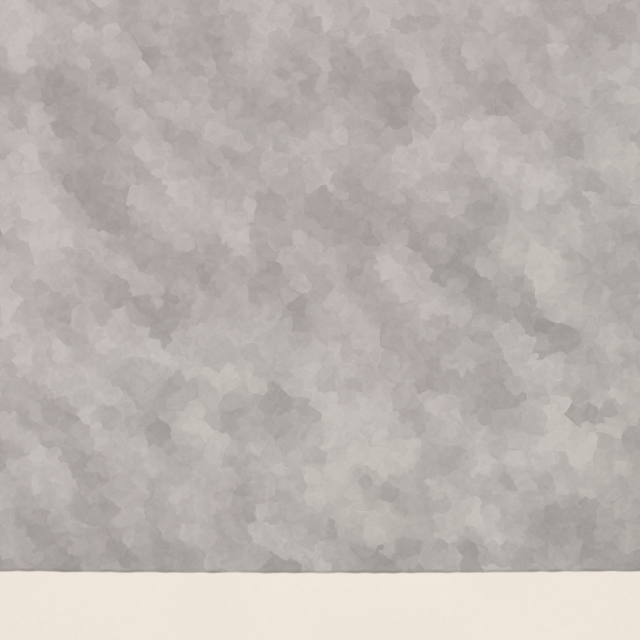
Reproduce this texture procedurally as a Shadertoy shader.

```glsl
#define STONE_MID vec3(0.705, 0.681, 0.669)
#define STONE_SWING vec3(0.047, 0.047, 0.045)
#define CREAM vec3(0.938, 0.903, 0.860)
#define SEAM_COLOR vec3(0.56, 0.53, 0.51)
#define EDGE_HEIGHT 0.108
#define EDGE_SAG 0.003
#define BLOTCH_SCALE 14.0
#define DAB_SCALE 44.0
#define CONTRAST 3.1
#define WARP 0.012
#define GRAIN 0.016

float hash(vec2 p) {
    return fract(sin(dot(p, vec2(127.1, 311.7))) * 43758.5453);
}

float noise(vec2 p) {
    vec2 cell = floor(p);
    vec2 f = fract(p);
    f = f * f * (3.0 - 2.0 * f);
    float low = mix(hash(cell), hash(cell + vec2(1.0, 0.0)), f.x);
    float high = mix(hash(cell + vec2(0.0, 1.0)), hash(cell + vec2(1.0)), f.x);
    return mix(low, high, f.y);
}

// Octaves centred on zero, each turned to hide the lattice
float blotches(vec2 p) {
    float sum = 0.0;
    float weight = 0.5;
    for (int i = 0; i < 3; i++) {
        float n = noise(p);
        sum += weight * (mix(n, smoothstep(0.25, 0.75, n), 0.6) - 0.5);
        p = mat2(0.8, 0.6, -0.6, 0.8) * p * 2.1 + 17.3;
        weight *= 0.7;
    }
    return sum;
}

// Nearest scattered dab with soft borders: xy its centre, z its random shade
vec3 dab(vec2 p, float crispness) {
    vec2 cell = floor(p);
    vec3 sum = vec3(0.0);
    float total = 0.0;
    for (int j = -1; j <= 1; j++) {
        for (int i = -1; i <= 1; i++) {
            vec2 id = cell + vec2(i, j);
            vec2 site = id + vec2(hash(id), hash(id + 57.3));
            vec2 d = p - site;
            float weight = exp(-crispness * dot(d, d));
            sum += weight * vec3(site, hash(id + 19.7) - 0.5);
            total += weight;
        }
    }
    return sum / max(total, 1e-9);
}

vec3 stone(vec2 uv) {
    // Ragged patch outlines
    vec2 shift = vec2(noise(uv * 60.0), noise(uv * 60.0 + 31.7)) - 0.5;
    shift += 0.7 * (vec2(noise(uv * 130.0 + 9.1), noise(uv * 130.0 + 73.0)) - 0.5);
    vec2 p = uv + WARP * shift;

    // Snapping to dabs gives flat patches with clear borders
    vec3 large = dab(p * DAB_SCALE, 14.0);
    vec3 small = dab(p * DAB_SCALE * 2.1 + 50.0, 12.0);
    p = mix(p, large.xy / DAB_SCALE, 0.85);

    // Diagonal strokes at the upper left, flatter round patches elsewhere
    vec2 slanted = vec2(dot(p, vec2(0.66, -0.75)), dot(p, vec2(0.75, 0.66)));
    float strokes = blotches(slanted * BLOTCH_SCALE * vec2(0.62, 1.25) + 4.0);
    float patches = blotches(p * BLOTCH_SCALE * vec2(1.0, 1.2) + 40.0);
    float slant = smoothstep(-0.5, 0.5, uv.y - 0.6 * uv.x);
    float tone = mix(patches, strokes, slant) / length(vec2(slant, 1.0 - slant));
    tone += 0.16 * large.z + 0.20 * small.z;

    // Broad shading
    tone += 0.20 * (noise(uv * 3.5 + 6.0) - 0.5);
    tone -= 0.09 * (1.0 - smoothstep(0.1, 0.4, uv.y));
    tone += 0.07 * smoothstep(0.5, 0.0, distance(uv, vec2(0.8, 0.5)));
    vec3 color = STONE_MID + STONE_SWING * clamp(tone * CONTRAST, -1.8, 1.5);

    // Faint drift between violet and olive
    float hue = 0.6 * (noise(uv * 5.0 + 12.0) - 0.5) + 0.6 * (uv.y - uv.x);
    return color + hue * vec3(0.0, -0.003, 0.009);
}

void mainImage(out vec4 fragColor, in vec2 fragCoord) {
    vec2 uv = fragCoord / iResolution.y;
    float pixel = 1.0 / iResolution.y;
    float grain = noise(uv * 300.0) + 0.5 * noise(uv * 150.0 + 5.0) - 0.75;

    // Bottom strip with a slightly bowed edge
    float edge = EDGE_HEIGHT - EDGE_SAG * sin(3.14159 * uv.x);
    edge += 0.0012 * (noise(vec2(uv.x * 70.0, 2.0)) - 0.5);
    float height = uv.y - edge;
    float softness = max(pixel, 0.0016);
    vec3 strip = CREAM + 0.012 * (noise(uv * 9.0) - 0.5) + 0.5 * GRAIN * grain;
    vec3 color = mix(strip, stone(uv) + GRAIN * grain, smoothstep(-softness, softness, height));

    // Uneven dark seam along the edge
    float seam = 1.0 - smoothstep(0.0, 0.0025 + pixel, abs(height - 0.0015));
    color = mix(color, SEAM_COLOR, seam * (0.1 + 0.6 * noise(vec2(uv.x * 60.0, 8.0))));

    fragColor = vec4(color, 1.0);
}
```
